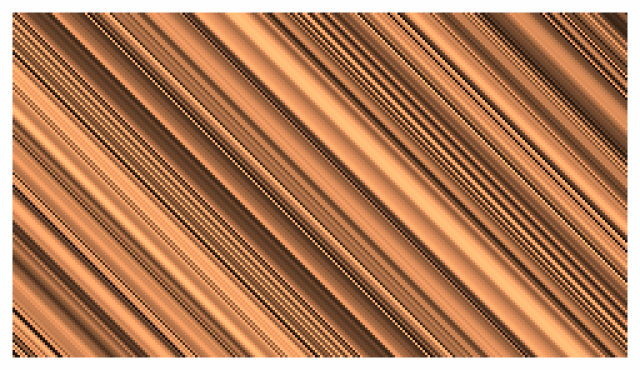
This pattern is drawn by a WebGL 2 fragment shader. Its source:

```glsl
#version 300 es
precision highp float;

// Copper streaks running down to the right, built from small square cells.
// Every cell on a diagonal shares one tone; the tone sequence wanders between
// smooth bands and harsh cell-to-cell flicker. A plain white frame surrounds it.

uniform vec2 u_resolution;
out vec4 fragColor;

const float CELLS_HIGH = 148.0;   // cells along the canvas height
const float FRAME_CELLS = 5.0;    // frame width in cells
const int SAMPLES = 4;            // antialiasing samples per axis
const vec3 FRAME_COLOR = vec3(0.995);
const vec3 COPPER = vec3(1.22, 0.785, 0.5);

// Integer hash of a whole number and a seed, from 0 to 1
float hash(float n, uint seed) {
    uint h = uint(int(n) + 4096) * 747796405u + seed * 2891336453u;
    h = ((h >> ((h >> 28u) + 4u)) ^ h) * 277803737u;
    h = (h >> 22u) ^ h;
    return float(h & 0xffffu) / 65535.0;
}

// Smooth one-dimensional value noise, from 0 to 1
float valueNoise(float x, uint seed) {
    float cell = floor(x);
    float blend = smoothstep(0.0, 1.0, x - cell);
    return mix(hash(cell, seed), hash(cell + 1.0, seed), blend);
}

// Brightness of one diagonal: soft bands mixed with independent flicker
float streakTone(float diagonal) {
    float bands = valueNoise(diagonal / 4.5, 3u) - 0.5;
    float drift = valueNoise(diagonal / 21.0, 7u) - 0.5;
    float softTone = 0.58 + 0.9 * bands + 0.35 * drift;
    float flicker = 0.03 + 0.95 * hash(diagonal, 11u);
    float roughness = smoothstep(0.3, 0.6, valueNoise(diagonal / 9.0, 19u));
    return clamp(mix(softTone, flicker, 0.1 + 0.85 * roughness), 0.0, 1.0);
}

// Black through copper to pale gold
vec3 copperRamp(float tone) {
    return min(COPPER * tone, vec3(1.0));
}

// Colour at a point measured in cells
vec3 patternColor(vec2 point, vec2 canvas) {
    vec2 edgeDistance = min(point, canvas - point);
    if (min(edgeDistance.x, edgeDistance.y) < FRAME_CELLS) return FRAME_COLOR;
    vec2 cell = floor(point);
    return copperRamp(streakTone(cell.x + cell.y));
}

void main() {
    float cellsPerPixel = CELLS_HIGH / u_resolution.y;
    vec2 canvas = u_resolution * cellsPerPixel;
    vec2 pixelCorner = gl_FragCoord.xy - 0.5;

    // Average a sample grid so cell edges stay smooth at any size
    vec3 color = vec3(0.0);
    for (int row = 0; row < SAMPLES; row++) {
        for (int column = 0; column < SAMPLES; column++) {
            vec2 offset = (vec2(column, row) + 0.5) / float(SAMPLES);
            color += patternColor((pixelCorner + offset) * cellsPerPixel, canvas);
        }
    }
    fragColor = vec4(color / float(SAMPLES * SAMPLES), 1.0);
}
```
